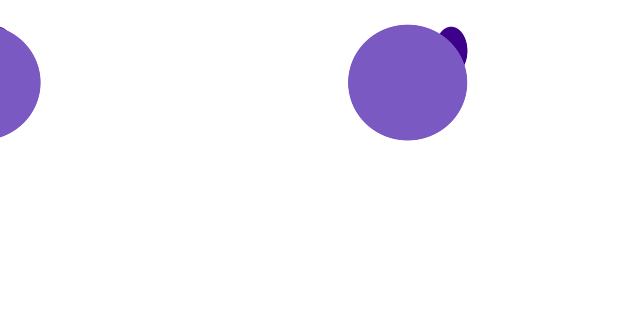
Reproduce this background procedurally as a Shadertoy shader.

```glsl
// Two flat layers of violet ellipses on white, each repeated along x.
// A small dark oval sits behind a large disc; the layers have different
// periods, so the oval peeks out by a different amount at each disc.

const vec3 WHITE  = vec3(1.0);
const vec3 VIOLET = vec3(0.482, 0.349, 0.765);
const vec3 INDIGO = vec3(0.235, 0.0, 0.545);

// Offset from the nearest copy of a centre repeated along x
vec2 repeatOffset(vec2 p, vec2 center, float period) {
    vec2 offset = p - center;
    offset.x -= period * round(offset.x / period);
    return offset;
}

// Approximate signed distance to an axis-aligned ellipse
float ellipseDistance(vec2 offset, vec2 radii) {
    return (length(offset / radii) - 1.0) * min(radii.x, radii.y);
}

// Coverage of a shape with an edge about one pixel wide
float coverage(float dist, float pixel) {
    return 1.0 - smoothstep(-0.5 * pixel, 0.5 * pixel, dist);
}

void mainImage(out vec4 fragColor, in vec2 fragCoord) {
    // Canvas height is one unit
    float pixel = 1.0 / iResolution.y;
    vec2 p = fragCoord * pixel;

    // Back layer: small dark ovals
    vec2 ovalOffset = repeatOffset(p, vec2(1.410, 0.841), 1.4167);
    float oval = ellipseDistance(ovalOffset, vec2(0.0508, 0.0755));

    // Front layer: large discs
    vec2 discOffset = repeatOffset(p, vec2(1.274, 0.742), 1.3333);
    float disc = ellipseDistance(discOffset, vec2(0.1862, 0.181));

    vec3 color = mix(WHITE, INDIGO, coverage(oval, pixel));
    color = mix(color, VIOLET, coverage(disc, pixel));
    fragColor = vec4(color, 1.0);
}
```
